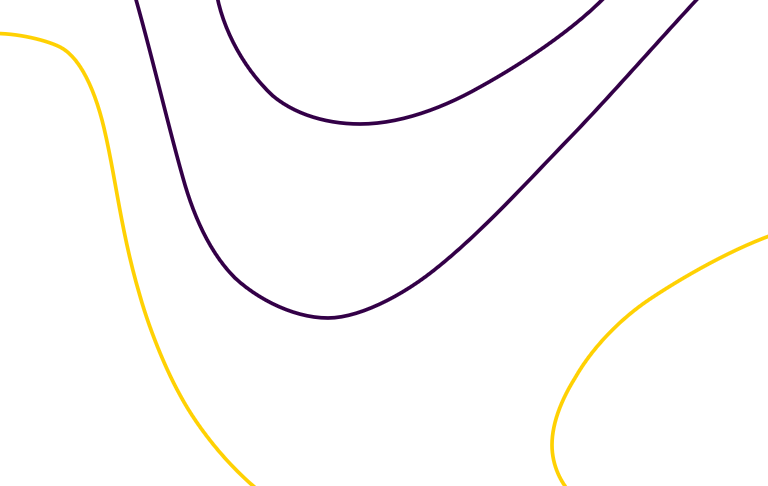
Give the GLSL for this background, as a Shadertoy shader.

```glsl
// Four thin flowing contour lines on white: two dark purple bowls hanging
// from the top edge and two yellow curves at the left and lower right.
// Each line is a chain of cubic Beziers, drawn by its distance field.

const float VIEW_HEIGHT = 486.0;   // layout units from top to bottom
const float LINE_WIDTH = 3.7;
const int STEPS = 14;              // straight pieces per Bezier

const vec3 PAPER = vec3(1.0);
const vec3 PURPLE = vec3(0.20, 0.0, 0.28);
const vec3 YELLOW = vec3(1.0, 0.82, 0.01);

float segmentDistance(vec2 p, vec2 a, vec2 b) {
    vec2 ap = p - a, ab = b - a;
    return length(ap - ab * clamp(dot(ap, ab) / dot(ab, ab), 0.0, 1.0));
}

vec2 cubicPoint(vec2 a, vec2 b, vec2 c, vec2 d, float t) {
    float s = 1.0 - t;
    return s * s * s * a + 3.0 * s * s * t * b + 3.0 * s * t * t * c + t * t * t * d;
}

// Distance from p to the cubic with ends a, d and handles b, c
float cubicDistance(vec2 p, vec2 a, vec2 b, vec2 c, vec2 d) {
    float nearest = 1e5;
    vec2 previous = a;
    for (int i = 1; i <= STEPS; i++) {
        vec2 next = cubicPoint(a, b, c, d, float(i) / float(STEPS));
        nearest = min(nearest, segmentDistance(p, previous, next));
        previous = next;
    }
    return nearest;
}

// Yellow S-curve falling along the left side
float leftSlope(vec2 p) {
    vec2 shoulder = vec2(60, 47), fall = vec2(104, 128);
    vec2 bend = vec2(140, 296), foot = vec2(180, 395);
    float d = cubicDistance(p, vec2(-4, 33.5), vec2(18, 33.5), vec2(46, 40), shoulder);
    d = min(d, cubicDistance(p, shoulder, vec2(80, 57), vec2(95, 90), fall));
    d = min(d, cubicDistance(p, fall, vec2(116, 179), vec2(121, 232), bend));
    d = min(d, cubicDistance(p, bend, vec2(149, 328), vec2(165, 368), foot));
    return min(d, cubicDistance(p, foot, vec2(196, 425), vec2(225, 463), vec2(258, 490)));
}

// Yellow arc opening towards the right edge
float rightArc(vec2 p) {
    vec2 upper = vec2(650, 299), turn = vec2(575, 378), leftmost = vec2(552, 445);
    float d = cubicDistance(p, vec2(772, 235), vec2(733, 249), vec2(686, 275), upper);
    d = min(d, cubicDistance(p, upper, vec2(620, 319), vec2(592, 348), turn));
    d = min(d, cubicDistance(p, turn, vec2(560, 402), vec2(552, 425), leftmost));
    return min(d, cubicDistance(p, leftmost, vec2(552, 463), vec2(559, 479), vec2(568, 490)));
}

// Deep purple bowl with a long right flank
float outerBowl(vec2 p) {
    vec2 wall = vec2(183, 178), corner = vec2(235, 278), base = vec2(328, 318);
    vec2 rise = vec2(433, 271), flank = vec2(560, 148);
    float d = cubicDistance(p, vec2(135, -4), vec2(152, 56), vec2(168, 125), wall);
    d = min(d, cubicDistance(p, wall, vec2(193, 214), vec2(209, 252), corner));
    d = min(d, cubicDistance(p, corner, vec2(260, 301), vec2(296, 318), base));
    d = min(d, cubicDistance(p, base, vec2(358, 318), vec2(400, 297), rise));
    d = min(d, cubicDistance(p, rise, vec2(475, 238), vec2(516, 194), flank));
    return min(d, cubicDistance(p, flank, vec2(606, 101), vec2(650, 50), vec2(700, -4)));
}

// Shallow purple bowl nested above it
float innerBowl(vec2 p) {
    vec2 corner = vec2(273, 96), base = vec2(360, 124), rise = vec2(480, 87);
    float d = cubicDistance(p, vec2(217, -4), vec2(224, 32), vec2(245, 70), corner);
    d = min(d, cubicDistance(p, corner, vec2(296, 115), vec2(328, 124), base));
    d = min(d, cubicDistance(p, base, vec2(400, 124), vec2(443, 108), rise));
    return min(d, cubicDistance(p, rise, vec2(520, 65), vec2(572, 31), vec2(606, -4)));
}

// Antialiased coverage of a stroke around a distance field
float stroke(float dist, float pixel) {
    return clamp((0.5 * LINE_WIDTH - dist) / pixel + 0.5, 0.0, 1.0);
}

void mainImage(out vec4 fragColor, in vec2 fragCoord) {
    // Layout space runs downwards from the top left corner
    float pixel = VIEW_HEIGHT / iResolution.y;
    vec2 p = vec2(fragCoord.x, iResolution.y - fragCoord.y) * pixel;

    float yellowLine = stroke(min(leftSlope(p), rightArc(p)), pixel);
    float purpleLine = stroke(min(outerBowl(p), innerBowl(p)), pixel);

    vec3 color = mix(PAPER, YELLOW, yellowLine);
    color = mix(color, PURPLE, purpleLine);
    fragColor = vec4(color, 1.0);
}
```
